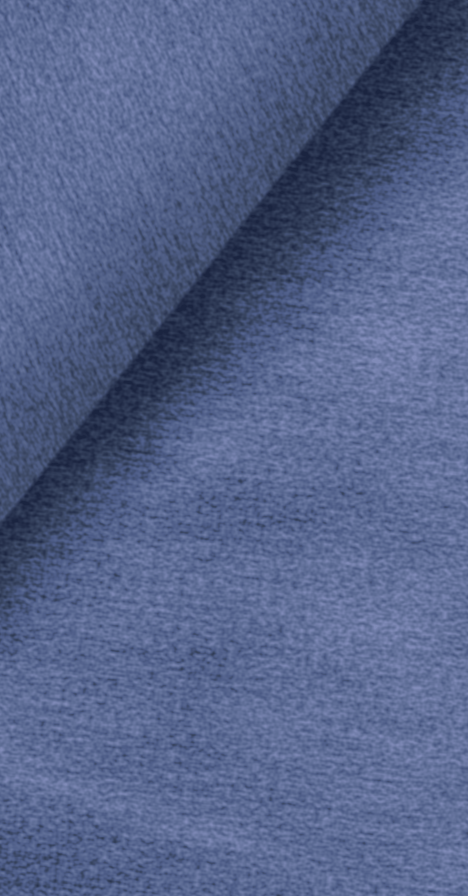
Give the GLSL for this texture, as a Shadertoy shader.

```glsl
const vec2 EDGE_START = vec2(0.0, 0.414);       // roll edge at the left border
const vec2 EDGE_DIR = vec2(0.626, 0.779);
const vec2 FLAT_GRAIN = vec2(0.994, -0.11);     // thread direction of the flat cloth
const vec2 ROLL_GRAIN = vec2(0.42, -0.907);     // thread direction on the roll
const float SHADOW_WIDTH = 0.155;
const float ROLL_SHADE_WIDTH = 0.16;
const float STREAK_AMOUNT = 0.85;
const float WEAVE_AMOUNT = 1.75;
const float MOTTLE_AMOUNT = 0.6;

const vec3 INK = vec3(0.13, 0.17, 0.28);
const vec3 SLATE = vec3(0.22, 0.27, 0.38);
const vec3 INDIGO = vec3(0.30, 0.36, 0.53);
const vec3 DENIM = vec3(0.37, 0.43, 0.59);
const vec3 FADED = vec3(0.44, 0.49, 0.66);
const vec3 ROLL_GREY = vec3(0.29, 0.34, 0.46);

vec2 hashGradient(vec2 cell) {
    vec3 h = fract(vec3(cell.xyx) * vec3(0.1031, 0.1030, 0.0973));
    h += dot(h, h.yzx + 33.33);
    float angle = 6.2832 * fract((h.x + h.y) * h.z);
    return vec2(cos(angle), sin(angle));
}

float gradientNoise(vec2 p) {
    vec2 i = floor(p), f = fract(p);
    vec2 u = f * f * f * (f * (f * 6.0 - 15.0) + 10.0);
    float a = dot(hashGradient(i), f);
    float b = dot(hashGradient(i + vec2(1, 0)), f - vec2(1, 0));
    float c = dot(hashGradient(i + vec2(0, 1)), f - vec2(0, 1));
    float d = dot(hashGradient(i + vec2(1, 1)), f - vec2(1, 1));
    return mix(mix(a, b, u.x), mix(c, d, u.x), u.y);
}

float fbm(vec2 p) {
    float sum = 0.0, amp = 1.0;
    for (int k = 0; k < 3; k++) {
        sum += amp * gradientNoise(p);
        p = p * 2.03 + 17.3;
        amp *= 0.5;
    }
    return sum;
}

// Rotate into thread space: x along the thread, y across it
vec2 alongGrain(vec2 p, vec2 grain) {
    return vec2(dot(p, grain), dot(p, vec2(-grain.y, grain.x)));
}

float softSpot(vec2 p, vec2 center, vec2 radius) {
    vec2 q = (p - center) / radius;
    return exp(-dot(q, q));
}

// Faded streaks under a fine, broken weave
float threads(vec2 q) {
    float streak = gradientNoise(q * vec2(13.0, 150.0))
                 + 0.5 * gradientNoise(q * vec2(6.0, 60.0) + 41.0);
    float weave = gradientNoise(q * vec2(95.0, 215.0) + 7.0)
                + 0.8 * gradientNoise(q * vec2(210.0, 250.0) + 90.0);
    return STREAK_AMOUNT * streak + WEAVE_AMOUNT * weave;
}

float flatTone(vec2 p, float d) {
    float tone = 3.0 + MOTTLE_AMOUNT * fbm(p * vec2(5.0, 8.0));
    // Worn highlights and darker hollows
    tone += 0.65 * softSpot(p, vec2(0.46, 0.61), vec2(0.14, 0.10));
    tone += 0.65 * softSpot(p, vec2(0.25, 0.50), vec2(0.08, 0.035));
    tone += 0.55 * softSpot(p, vec2(0.48, 0.28), vec2(0.12, 0.13));
    tone -= 0.65 * softSpot(p, vec2(0.31, 0.43), vec2(0.13, 0.06));
    tone -= 0.35 * softSpot(p, vec2(0.20, 0.22), vec2(0.14, 0.09));
    tone -= 1.30 * softSpot(p, vec2(0.02, 0.03), vec2(0.20, 0.08));
    // Low crease across the bottom
    float crease = p.y - (0.145 - 0.33 * p.x);
    tone += 0.6 * exp(-pow(crease / 0.022, 2.0)) * (1.0 - smoothstep(0.25, 0.42, p.x));
    // Cast shadow, wider toward the top
    float width = SHADOW_WIDTH * mix(0.8, 1.25, smoothstep(0.35, 0.9, p.y));
    float lit = smoothstep(0.0, 1.0, d / width + 0.08 * fbm(p * 9.0));
    return mix(0.1, tone, lit) + threads(alongGrain(p, FLAT_GRAIN)) * mix(0.5, 1.0, lit);
}

float rollTone(vec2 p, float d) {
    float tone = 2.9 + MOTTLE_AMOUNT * fbm(p * 5.0 + 30.0);
    tone += 0.4 * softSpot(p, vec2(0.22, 0.87), vec2(0.13, 0.16));
    float turned = smoothstep(-0.01, ROLL_SHADE_WIDTH, -d);
    return mix(1.2, tone, turned) + 0.9 * threads(alongGrain(p, ROLL_GRAIN));
}

vec3 dye(float tone) {
    vec3 color = mix(INK, SLATE, clamp(tone, -0.3, 1.0));
    color = mix(color, INDIGO, clamp(tone - 1.0, 0.0, 1.0));
    color = mix(color, DENIM, clamp(tone - 2.0, 0.0, 1.0));
    return mix(color, FADED, clamp(tone - 3.0, 0.0, 1.9));
}

void mainImage(out vec4 fragColor, in vec2 fragCoord) {
    vec2 p = fragCoord / iResolution.y;
    float d = dot(p - EDGE_START, vec2(EDGE_DIR.y, -EDGE_DIR.x));

    vec3 flatCloth = dye(flatTone(p, d));
    vec3 roll = dye(rollTone(p, d));
    roll = mix(roll, ROLL_GREY, 0.35 * (1.0 - smoothstep(0.0, 0.18, -d)));

    float softness = max(0.003, 1.0 / iResolution.y);
    fragColor = vec4(mix(roll, flatCloth, smoothstep(-softness, softness, d)), 1.0);
}
```
